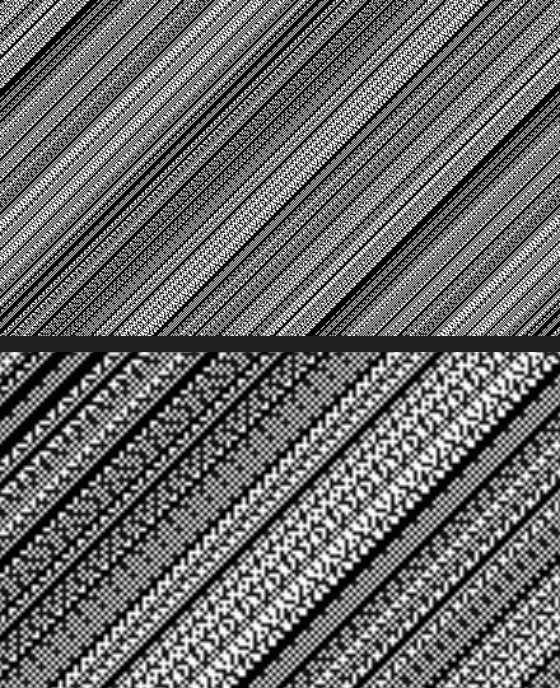
Top, the full canvas; bottom, a detail of the centre.
This pattern is drawn by a Shadertoy shader. Its source:

```glsl
// Fine grey diagonal weave: on a small square grid, dark and light diagonals
// alternate; hashes turn some into dashes or join them into thicker black lines.
// The sequence repeats across the canvas and cells are softly area filtered.

const float CELLS_ACROSS = 440.0;
const float REPEAT = 433.0;        // diagonals in one stripe sequence
const float SOLID_SHARE = 0.65;    // dark diagonals without gaps
const float JOINED_SHARE = 0.10;   // light diagonals filled with ink
const float PLAIN_SHARE = 0.40;    // light diagonals without ticks
const float TICK = 0.12;           // lightness of the ticks
const vec3 INK = vec3(0.01);
const vec3 PAPER = vec3(0.98);

// Heavy bands: first diagonal and thickness, in cells
const int BAND_COUNT = 10;
const vec2 BANDS[BAND_COUNT] = vec2[](
    vec2(73.0, 4.0), vec2(79.0, 2.0), vec2(142.0, 3.0), vec2(166.0, 3.0),
    vec2(232.0, 2.0), vec2(250.0, 3.0), vec2(288.0, 4.0), vec2(308.0, 3.0),
    vec2(348.0, 2.0), vec2(384.0, 3.0));

float hash(float n) {
    return fract(sin(n * 127.1 + 11.7) * 43758.5453);
}

float bump(float x, float center, float width) {
    float t = (x - center) / width;
    return exp(-t * t);
}

// Broad, faint shift of lightness along the stripe sequence
float toneShift(float d) {
    float light = bump(d, 36.0, 18.0) + bump(d, 197.0, 10.0) + bump(d, 344.0, 10.0);
    float dark = bump(d, 235.0, 14.0) + bump(d, 89.0, 9.0);
    return 0.08 * (light - dark);
}

// True on every period-th integer
bool every(float n, float period) {
    return mod(n + 0.5, period) < 1.0;
}

bool insideBand(float d) {
    for (int i = 0; i < BAND_COUNT; i++) {
        float offset = d - BANDS[i].x + 0.5;
        if (offset > 0.0 && offset < BANDS[i].y) return true;
    }
    return false;
}

// One grid cell: 0 is ink, 1 is paper
float weave(vec2 cell) {
    float d = floor(mod(cell.x + cell.y + 0.5, REPEAT));
    if (insideBand(d)) return 0.0;

    float kind = hash(d + 200.0) + toneShift(d);
    float along = cell.x + floor(12.0 * hash(d + 400.0));

    // Dark diagonals: solid lines or evenly dotted ones
    if (every(d, 2.0)) {
        bool gap = kind > SOLID_SHARE && every(along, 2.0);
        return gap ? 1.0 : 0.0;
    }

    // Light diagonals: filled, ticked at a short rhythm, or plain
    if (kind < JOINED_SHARE) return 0.0;
    float rhythm = 3.0 + floor(2.0 * hash(d + 51.0));
    bool tick = kind < 1.0 - PLAIN_SHARE && every(along, rhythm);
    return tick ? TICK : 1.0;
}

// Average the four cells under a soft, cell-wide window
float filteredWeave(vec2 p) {
    vec2 corner = floor(p + 0.5);
    vec2 cover = p - corner + 0.5;
    float upper = mix(weave(corner - 1.0), weave(corner + vec2(0.0, -1.0)), cover.x);
    float lower = mix(weave(corner + vec2(-1.0, 0.0)), weave(corner), cover.x);
    return mix(upper, lower, cover.y);
}

void mainImage(out vec4 fragColor, in vec2 fragCoord) {
    // Grid measured from the top left, scaled by canvas width
    vec2 p = vec2(fragCoord.x, iResolution.y - fragCoord.y);
    p *= CELLS_ACROSS / iResolution.x;
    fragColor = vec4(mix(INK, PAPER, filteredWeave(p)), 1.0);
}
```
